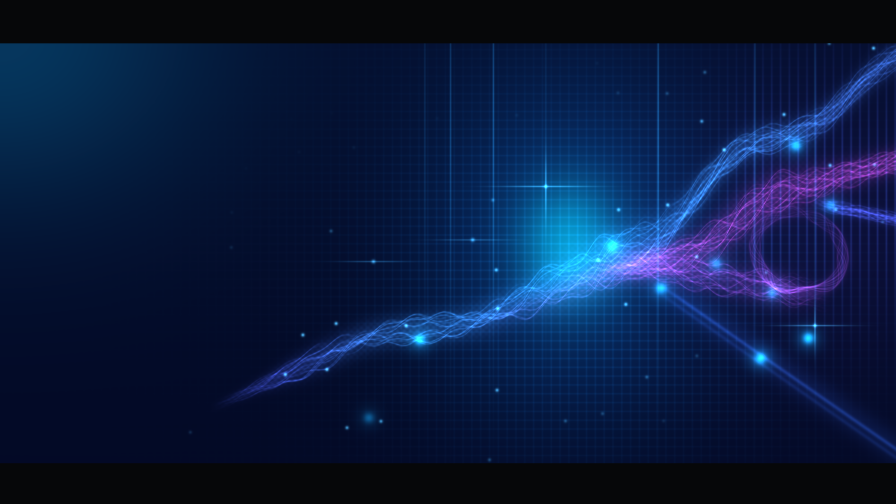
Write a Shadertoy shader that draws this background.

```glsl
// A glowing blue and pink ribbon of fine threads rises across a navy technical grid.
// Threads are layered sines around smooth centre lines; light is summed from bell-shaped
// falloffs, and specks come from hashed cells. Units are canvas heights.
#define STRANDS 22
#define THREAD 0.0017
#define GRID_STEP 0.0175
#define SPECK_CELL 0.105
#define BAR_LOW 0.081
#define BAR_HIGH 0.914
#define CORE vec2(1.13, 0.515)
#define LOOP vec2(1.585, 0.5)
#define PINK vec3(0.72, 0.24, 0.7)
#define SKY vec3(0.24, 0.56, 0.88)
#define INDIGO vec3(0.23, 0.27, 0.68)

float bell(float d, float w) { return exp(-d * d / (w * w)); }

vec2 hash2(vec2 c) {
    vec3 h = fract(c.xyx * vec3(0.1031, 0.113, 0.0973));
    h += dot(h, h.yzx + 33.33);
    return fract((h.xx + h.yz) * h.zy);
}

float mainPath(float x) {
    return 0.2 + 0.46 * (x - 0.44) - 0.07 * smoothstep(0.69, 0.98, x)
         + 0.1 * smoothstep(1.29, 1.48, x) - 0.02 * smoothstep(1.48, 1.6, x)
         + 0.06 * smoothstep(1.6, 1.78, x);
}

// Bundle of wavy threads over a soft veil
float ribbon(vec2 p, float mid, float slope, float width, float seed) {
    float squash = inversesqrt(1.0 + slope * slope), sum = 0.0;
    for (int k = 0; k < STRANDS; k++) {
        float f = float(k);
        float wave = 0.6 * sin(p.x * (9.0 + 1.6 * mod(f, 5.0)) + f * 1.9 + seed)
                   + 0.3 * sin(p.x * (40.0 - f) + f * 2.7 + seed)
                   + 0.15 * sin(p.x * (71.0 + f) + f * 0.4 + seed);
        float d = (p.y - mid - width * wave) * squash;
        sum += bell(d, THREAD) * (0.6 + 0.4 * sin(p.x * 23.0 + f * 2.1));
    }
    float mesh = 0.85 + 0.15 * sin(p.x * 480.0) * sin(p.y * 480.0);
    return (0.23 * sum + 0.33 * bell(p.y - mid, width)) * mesh;
}

vec3 backdrop(vec2 p) {
    float r = length((p - CORE) * vec2(1.0, 0.82));
    vec3 col = mix(vec3(0.012, 0.035, 0.145), vec3(0.014, 0.055, 0.18), p.y);
    col += vec3(0.008, 0.16, 0.19) * bell(length((p - vec2(0.0, 0.92)) * vec2(0.8, 1.0)), 0.33);
    col += vec3(0.012, 0.145, 0.26) * bell(r, 0.27);
    col += vec3(0.0, 0.4, 0.37) * bell(r, 0.095);
    return col + vec3(0.035, 0.015, 0.06) * bell(length(p - vec2(1.62, 0.55)), 0.3);
}

vec3 gridLines(vec2 p) {
    vec2 cell = abs(fract(p / GRID_STEP) - 0.5) * GRID_STEP;
    float area = bell(length((p - vec2(1.16, 0.47)) * vec2(0.85, 1.0)), 0.36);
    float columns = smoothstep(1.38, 1.55, p.x) * bell(p.y - 0.62, 0.23);
    vec3 col = vec3(0.01, 0.055, 0.09) * area * (bell(cell.x, 0.002) + bell(cell.y, 0.002));
    col += vec3(0.06, 0.08, 0.19) * columns * bell(cell.x, 0.0022);
    // Tall bright columns
    float tall[7] = float[7](0.843, 0.894, 0.979, 1.083, 1.306, 1.498, 1.617);
    for (int i = 0; i < 7; i++) {
        float reach = bell(p.y - 0.72, 0.32) * (0.5 + 0.3 * sin(float(i) * 2.4 + 4.0));
        col += vec3(0.08, 0.3, 0.42) * reach * bell(p.x - tall[i], 0.0019);
    }
    return col;
}

// Thin glints: position, half length and strength of the upright stroke
vec3 glints(vec2 p) {
    vec4 spots[4] = vec4[4](vec4(1.083, 0.63, 0.085, 0.5), vec4(0.938, 0.524, 0.07, 0.0),
                            vec4(0.741, 0.481, 0.06, 0.0), vec4(1.617, 0.354, 0.065, 0.45));
    float sum = 0.0;
    for (int i = 0; i < 4; i++) {
        vec4 s = spots[i];
        vec2 q = p - s.xy;
        sum += bell(q.y, 0.0018) * bell(q.x, s.z) * (0.28 + 0.5 * s.w);
        sum += bell(q.x, 0.0018) * bell(q.y, s.z * 0.7) * s.w + bell(length(q), 0.004) * 0.7;
    }
    return vec3(0.25, 0.62, 0.78) * sum;
}

// Glowing nodes: position and strength
vec3 nodes(vec2 p) {
    vec3 lamps[10] = vec3[10](vec3(0.833, 0.326, 1.0), vec3(1.215, 0.512, 0.9),
        vec3(1.312, 0.428, 0.9), vec3(1.604, 0.329, 1.1), vec3(1.509, 0.289, 1.1),
        vec3(1.579, 0.711, 0.9), vec3(1.421, 0.477, 0.6), vec3(1.532, 0.419, 0.6),
        vec3(1.648, 0.593, 0.6), vec3(0.732, 0.171, 0.4));
    float sum = 0.0;
    for (int i = 0; i < 10; i++) {
        float r = length(p - lamps[i].xy);
        sum += lamps[i].z * (0.9 * bell(r, 0.01) + 0.26 * bell(r, 0.025));
    }
    return vec3(0.08, 0.68, 0.92) * sum;
}

vec3 specks(vec2 p) {
    vec2 id = floor(p / SPECK_CELL);
    float r = length(p - (id + 0.15 + 0.7 * hash2(id)) * SPECK_CELL);
    float near = bell(p.y - mainPath(p.x) + 0.02, 0.24) * smoothstep(0.32, 0.55, p.x);
    return vec3(0.3, 0.7, 0.85) * near * step(0.5, hash2(id + 17.0).x) * bell(r, 0.0035);
}

// Uneven ring of threads, brighter at its foot
vec3 threadLoop(vec2 q) {
    float angle = atan(q.y, q.x), sum = 0.0;
    float edge = length(q) - 0.083 - 0.007 * sin(angle * 2.0 + 2.6);
    for (float f = 0.0; f < 9.0; f++)
        sum += bell(edge - 0.011 * sin(angle * (2.0 + mod(f, 4.0)) + f * 1.7), THREAD);
    return mix(PINK, INDIGO, 0.35) * (0.65 - 0.35 * sin(angle)) * (0.16 * sum + 0.2 * bell(edge, 0.014));
}

void mainImage(out vec4 fragColor, in vec2 fragCoord) {
    vec2 p = fragCoord / iResolution.y;
    float x = p.x, mid = mainPath(x);
    vec3 col = backdrop(p) + gridLines(p) + threadLoop(p - LOOP);
    // Diagonal beams
    vec2 dir = normalize(vec2(0.482, -0.335)), q = p - vec2(1.296, 0.444);
    float across = dot(q, vec2(-dir.y, dir.x));
    float beam = 0.42 * bell(across, 0.004) + 0.2 * bell(across + 0.014, 0.004) + 0.2 * bell(across, 0.028);
    col += vec3(0.12, 0.25, 0.55) * beam * smoothstep(0.0, 0.08, dot(q, dir));
    // Main ribbon
    float slope = (mainPath(x + 0.01) - mid) * 100.0;
    float width = 0.012 + 0.018 * smoothstep(0.45, 0.66, x) + 0.026 * bell(x - 1.2, 0.16);
    vec3 tint = mix(INDIGO, SKY, smoothstep(0.5, 0.85, x) * (1.0 - 0.45 * smoothstep(1.45, 1.75, x)));
    tint = mix(tint, PINK, 0.5 * bell(x - 1.13, 0.14) * smoothstep(0.03, -0.03, p.y - mid));
    col += tint * ribbon(p, mid, slope, width, 0.0) * smoothstep(0.41, 0.58, x);
    // Pink branches and blue tail
    float rise = 0.13 + 0.27 * x + 0.07 * smoothstep(1.37, 1.55, x);
    col += PINK * ribbon(p, rise, 0.5, 0.026 + 0.022 * bell(x - 1.48, 0.14), 2.0) * smoothstep(1.08, 1.32, x);
    float lower = ribbon(p, 0.69 - 0.17 * x, 0.2, 0.034, 4.0);
    col += vec3(0.52, 0.22, 0.63) * lower * smoothstep(1.16, 1.32, x) * smoothstep(1.66, 1.52, x);
    col += INDIGO * ribbon(p, 0.92 - 0.2 * x, 0.2, 0.014, 6.0) * smoothstep(1.6, 1.68, x);
    col += glints(p) + nodes(p) + specks(p);
    // Dark bars
    float soft = 0.75 / iResolution.y, off = abs(p.y - 0.5 * (BAR_LOW + BAR_HIGH)) - 0.5 * (BAR_HIGH - BAR_LOW);
    fragColor = vec4(mix(min(col, 1.0), vec3(0.025, 0.027, 0.035), smoothstep(-soft, soft, off)), 1.0);
}
```
